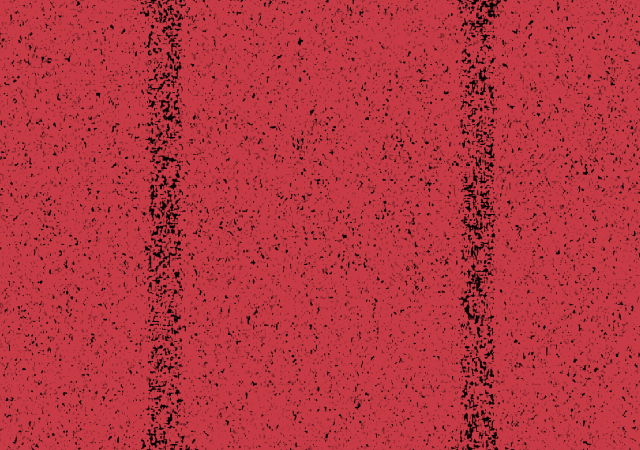
Give the GLSL for this texture, as a Shadertoy shader.

```glsl
// Red distressed surface with fine dark specks and two worn vertical bands.

const vec3 RED = vec3(0.785, 0.228, 0.272);
const vec3 INK = vec3(0.035, 0.012, 0.015);
const int SAMPLES = 4;

float hash(ivec2 cell, uint seed) {
    uint h = uint(cell.x) * 1597334677u ^ uint(cell.y) * 3812015801u ^ seed * 2654435769u;
    h = (h ^ (h >> 16)) * 2246822519u;
    h = (h ^ (h >> 13)) * 3266489917u;
    return float((h ^ (h >> 16)) >> 8) / 16777216.0;
}

float valueNoise(vec2 p, uint seed) {
    ivec2 cell = ivec2(floor(p));
    vec2 f = fract(p);
    f = f * f * (3.0 - 2.0 * f);
    float low = mix(hash(cell, seed), hash(cell + ivec2(1, 0), seed), f.x);
    float high = mix(hash(cell + ivec2(0, 1), seed), hash(cell + ivec2(1, 1), seed), f.x);
    return mix(low, high, f.y);
}

// Repeated vertical bands that flare at the top and bottom edges.
float bandMask(vec2 p, float center, float period, float halfWidth) {
    float offset = abs(mod(p.x - center + 0.5 * period, period) - 0.5 * period);
    float edge = min(p.y, 1.0 - p.y);
    float flare = exp(-max(edge, 0.0) / 0.02);
    float width = halfWidth + 0.036 * flare;
    float softness = 0.006 + 0.016 * flare;
    return 1.0 - smoothstep(width - softness, width + softness, offset);
}

// Irregular grains of two sizes, slightly taller than wide.
float grain(vec2 p) {
    return 0.52 * valueNoise(p * vec2(330.0, 245.0), 1u)
         + 0.48 * valueNoise(p * vec2(195.0, 145.0), 2u);
}

// Crossed horizontal and vertical scratches.
float scratches(vec2 p) {
    float across = valueNoise(p * vec2(115.0, 340.0), 3u);
    float along = valueNoise(p * vec2(340.0, 115.0), 4u);
    return max(across, along);
}

// Slow changes in how thickly the specks lie.
float clustering(vec2 p) {
    float patches = valueNoise(p * vec2(34.0, 29.0), 5u) - 0.5;
    float streaks = valueNoise(p * vec2(60.0, 9.0), 6u) - 0.5;
    float middle = exp(-pow((p.y - 0.58) / 0.28, 2.0)) - 0.5;
    return 0.06 * patches + 0.03 * streaks + 0.02 * middle;
}

float inkCoverage(vec2 p) {
    float band = bandMask(p, 0.366, 0.696, 0.038);
    float density = clustering(p);
    float grains = grain(p);
    float weave = 0.5 * (grains + scratches(p));
    float level = mix(grains - 0.77 + density, weave - 0.635 + 0.6 * density, band);
    float coarse = smoothstep(-0.04, 0.04, level);

    // Faint dust tints the spaces between the stronger specks.
    float dust = valueNoise(p * vec2(300.0, 240.0), 7u) + 0.6 * density;
    float faint = 0.45 * smoothstep(0.72, 1.0, dust);
    return max(coarse, faint);
}

void mainImage(out vec4 fragColor, in vec2 fragCoord) {
    // Average a small grid of samples to smooth the speck edges.
    float ink = 0.0;
    for (int j = 0; j < SAMPLES; j++) {
        for (int i = 0; i < SAMPLES; i++) {
            vec2 jitter = (vec2(i, j) + 0.5) / float(SAMPLES) - 0.5;
            ink += inkCoverage((fragCoord + jitter) / iResolution.y);
        }
    }
    ink /= float(SAMPLES * SAMPLES);
    fragColor = vec4(mix(RED, INK, ink), 1.0);
}
```
